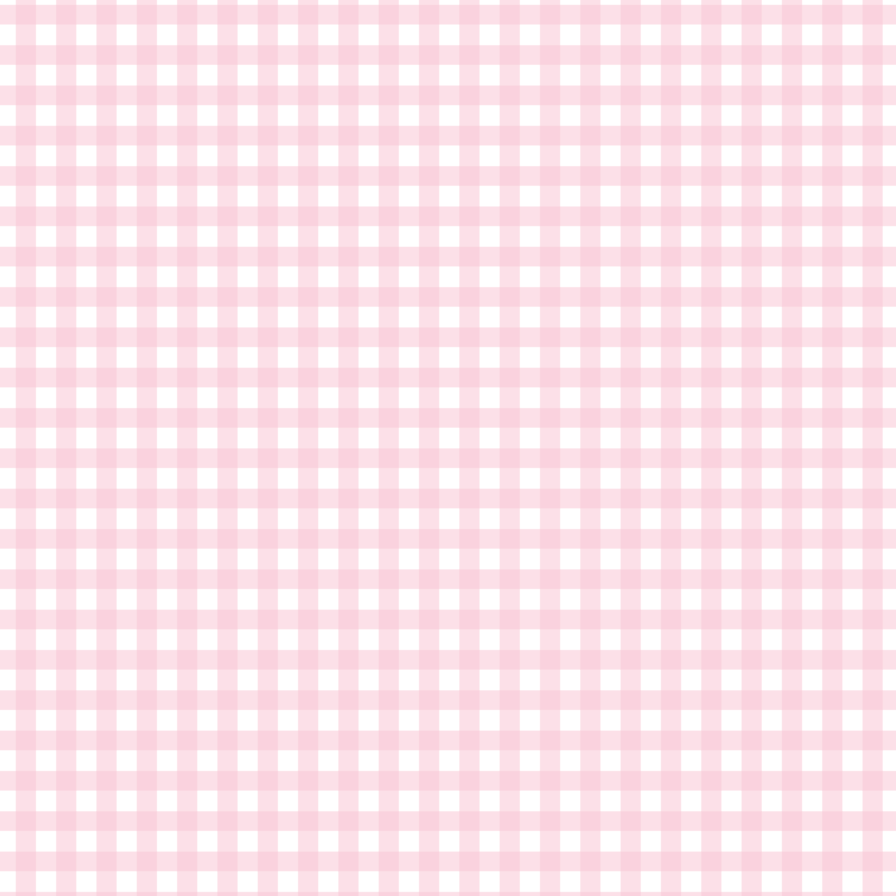
Reproduce this pattern procedurally as a three.js fragment shader.

```glsl
varying vec2 vUv;

// Coverage of evenly spaced bands along one axis, in canvas units
float bands(float position, float center, float width) {
  float period = 0.045;
  float offset = abs(fract((position - center) / period + 0.5) - 0.5) * period;
  return 1.0 - smoothstep(-0.001, 0.001, offset - 0.5 * width);
}

void main() {
  float columns = bands(vUv.x, 0.0289, 0.0225);
  float rows = bands(vUv.y, 0.9836, 0.0219);

  // Single bands are pale, crossings are deeper
  float crossing = columns * rows;
  float anyBand = columns + rows - crossing;
  vec3 color = mix(vec3(1.0), vec3(0.988, 0.88, 0.908), anyBand);
  color = mix(color, vec3(0.98, 0.825, 0.87), crossing);

  gl_FragColor = vec4(color, 1.0);
}
```
